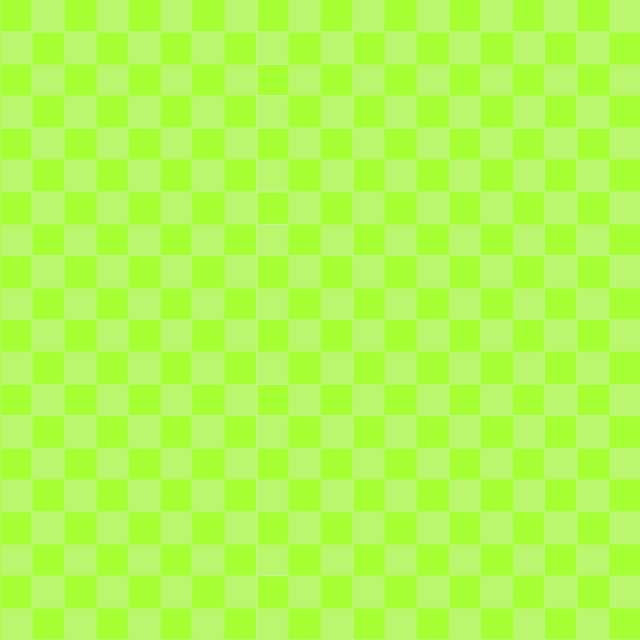
Reproduce this pattern procedurally as a Shadertoy shader.

```glsl
// Lime checkerboard of 20 by 20 squares in two greens, light at the lower left.
// Hairline seams lie on every grid line, each with its own hashed paleness;
// one upright seam is paler, with a few pale edges in the column beside it.

const vec3 DARK_LIME = vec3(0.65, 1.00, 0.20);
const vec3 PALE_LIME = vec3(0.73, 0.97, 0.43);
const float SEAM = 1.0 / 512.0;                // seam width, also the snap step
const vec2 PITCH = vec2(25.63, 25.6) * SEAM;   // square size
const vec2 OFFSET = vec2(0.2, 0.05) * SEAM;    // grid shift
const vec3 SEAM_TONES = vec3(0.5, 0.8, 1.25);  // dark-to-pale mix of the seams
const float FAULT_TONE = 1.6;                  // mix of the palest seam
const float FAULT_COLUMN = 8.0;                // line index of that seam
const float FAULT_EDGE_SHARE = 0.3;            // pale edges beside it

float hash(vec2 p) {
    return fract(sin(dot(p, vec2(127.1, 311.7))) * 43758.5453);
}

// Half of the seams are faint, a quarter medium, a quarter pale.
float seamTone(vec2 id) {
    float h = hash(id);
    return h < 0.5 ? SEAM_TONES.x : h < 0.75 ? SEAM_TONES.y : SEAM_TONES.z;
}

void mainImage(out vec4 fragColor, in vec2 fragCoord) {
    float pixel = 1.0 / iResolution.y;
    vec2 p = fragCoord * pixel;

    // Nearest grid lines, snapped to the seam step, and signed distance to them
    vec2 line = floor((p - OFFSET) / PITCH + 0.5);
    vec2 start = floor((line * PITCH + OFFSET) / SEAM) * SEAM;
    vec2 d = p - start - 0.5 * SEAM;

    // Checker as a product of two smoothed square waves
    vec2 wave = (1.0 - 2.0 * mod(line, 2.0)) * clamp(2.0 * d / pixel, -1.0, 1.0);
    vec3 color = mix(DARK_LIME, PALE_LIME, 0.5 + 0.5 * wave.x * wave.y);

    // Seam tones: per line, with the fault line and its pale edges on top
    float column = line.x - step(d.x, 0.0);
    float uprightTone = line.x == FAULT_COLUMN ? FAULT_TONE
                                               : seamTone(vec2(line.x, 3.0));
    bool paleEdge = column == FAULT_COLUMN
                 && hash(vec2(column, line.y)) < FAULT_EDGE_SHARE;
    float levelTone = paleEdge ? FAULT_TONE : seamTone(vec2(7.0, line.y));

    // Lay the level seams, then the upright ones
    vec2 cover = clamp((0.5 * SEAM - abs(d)) / pixel + 0.5, 0.0, 1.0);
    color = mix(color, mix(DARK_LIME, PALE_LIME, levelTone), cover.y);
    color = mix(color, mix(DARK_LIME, PALE_LIME, uprightTone), cover.x);

    fragColor = vec4(color, 1.0);
}
```
